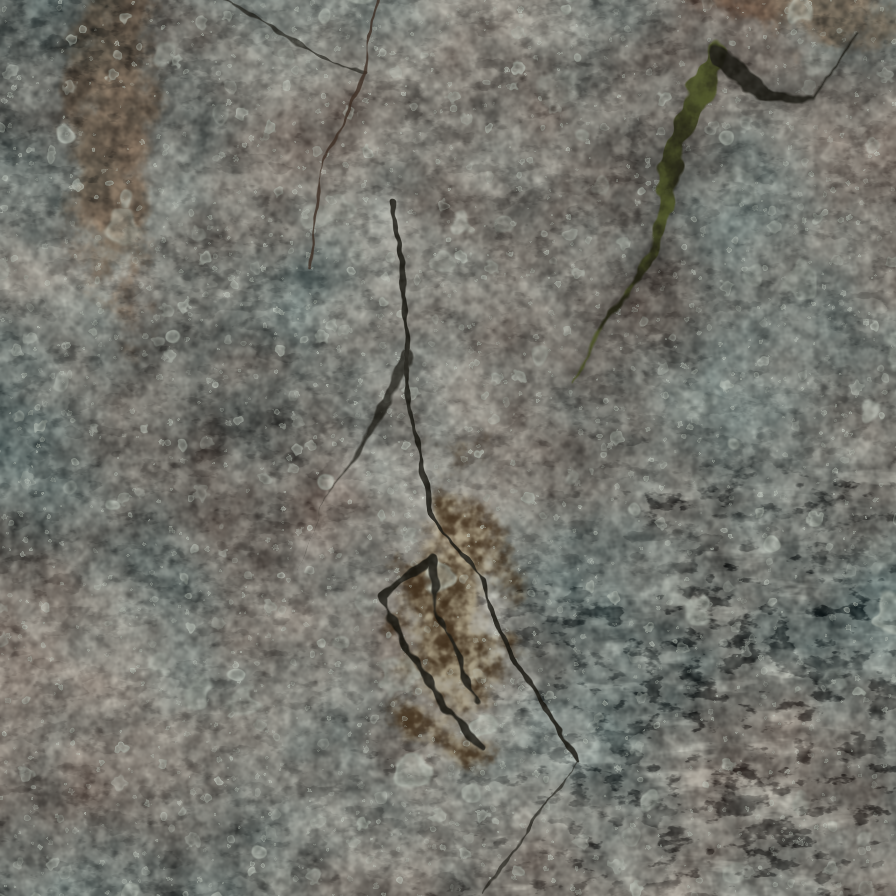
This texture is drawn by a Shadertoy shader. Its source:

```glsl
// Weathered grey rock face: mottled stone with pits, pale lichen and rust,
// split by branching cracks and a mossy ledge. Layered value noise sets the
// stone tone; warped polyline distances draw the cracks.

float hash(vec2 p) {
    vec3 q = fract(vec3(p.xyx) * 0.1031);
    q += dot(q, q.yzx + 33.33);
    return fract((q.x + q.y) * q.z);
}

float noise(vec2 p) {
    vec2 cell = floor(p), f = fract(p);
    f = f * f * (3.0 - 2.0 * f);
    return mix(mix(hash(cell), hash(cell + vec2(1, 0)), f.x),
               mix(hash(cell + vec2(0, 1)), hash(cell + vec2(1, 1)), f.x), f.y);
}

float fbm(vec2 p, int octaves) {
    float sum = 0.0, weight = 0.5, total = 0.0;
    for (int i = 0; i < octaves; i++) {
        sum += weight * noise(p);
        total += weight;
        weight *= 0.55;
        p = mat2(1.6, 1.2, -1.2, 1.6) * p + 17.3;
    }
    return sum / total;
}

float segment(vec2 p, vec2 a, vec2 b) {
    vec2 ab = b - a;
    return length(p - a - ab * clamp(dot(p - a, ab) / dot(ab, ab), 0.0, 1.0));
}

float polyline(vec2 p, vec2 a, vec2 b, vec2 c, vec2 d) {
    return min(segment(p, a, b), min(segment(p, b, c), segment(p, c, d)));
}

// Coverage of a line with the given half width
float stroke(float dist, float width, float blur) {
    return 1.0 - smoothstep(width - blur, width + blur, dist);
}

// Soft elliptical region, broken up by a noise value
float region(vec2 p, vec2 center, vec2 radius, float rough) {
    return 1.0 - smoothstep(0.35, 1.0, length((p - center) / radius) + 1.6 * (rough - 0.5));
}

// Scattered ragged discs, one candidate per cell
float lichen(vec2 p, float scale, float density) {
    vec2 q = p * scale, home = floor(q);
    float cover = 0.0, ragged = noise(q * 5.0 + scale) - 0.5;
    for (int i = 0; i < 9; i++) {
        vec2 id = home + vec2(i % 3 - 1, i / 3 - 1), key = id + scale;
        vec2 center = id + vec2(hash(key), hash(key + 31.7));
        float radius = mix(0.14, 0.4, pow(hash(key + 7.1), 2.0));
        float d = length(q - center) / radius + ragged * 0.9;
        float body = (1.0 - smoothstep(0.75, 1.1, d)) * mix(0.55, 1.0, smoothstep(0.2, 0.8, d));
        body *= step(hash(key + 53.9), density) * mix(0.4, 1.0, hash(key + 11.3));
        cover = max(cover, body);
    }
    return cover;
}

void mainImage(out vec4 fragColor, in vec2 fragCoord) {
    vec2 p = fragCoord / iResolution.y;
    float blur = max(0.7 / iResolution.y, 0.0009);

    // Noise layers, broad to fine
    float broad = fbm(p * 4.0 + 3.0, 5);
    float mottle = fbm(p * 26.0, 5);
    float grain = fbm(p * 125.0, 2);
    float streak = fbm(p * vec2(7, 32) + 9.0, 4);
    float hue = fbm(p * 6.0 + 41.0, 5);
    float ragged = noise(p * 75.0 + 21.0);

    // Stone tone with darker weathered corners
    float tone = 0.468 + 0.27 * (broad - 0.5) + 0.31 * (mottle - 0.5)
               + 0.25 * (grain - 0.5) + 0.16 * (streak - 0.5);
    tone -= 0.08 * region(p, vec2(0.05, 0.97), vec2(0.4, 0.3), broad);
    tone -= 0.06 * region(p, vec2(0.25, 0.04), vec2(0.55, 0.24), broad);
    tone += 0.07 * region(p, vec2(0.87, 0.73), vec2(0.13, 0.24), mottle);

    // Dark pits and pale bands, strongest at lower right
    float weathered = region(p, vec2(0.85, 0.2), vec2(0.38, 0.34), streak);
    float pits = fbm(p * vec2(48, 85) + 5.0, 4) + 0.3 * (streak - 0.5);
    tone -= smoothstep(0.54, 0.68, pits) * mix(0.07, 0.2, weathered);
    tone += 0.13 * weathered * smoothstep(0.5, 0.72, fbm(p * vec2(16, 60) + 77.0, 4));

    vec3 color = tone * vec3(1.0, 1.01, 0.96) + (hue - 0.5) * vec3(0.12, -0.03, -0.07);

    // Rust and earth stains
    float rust = region(p, vec2(0.505, 0.31), vec2(0.075, 0.19), mottle);
    float earth = max(region(p, vec2(0.125, 0.85), vec2(0.06, 0.22), mottle),
                      region(p, vec2(0.91, 1.0), vec2(0.12, 0.06), mottle));
    vec3 ochre = mix(vec3(0.25, 0.17, 0.08), vec3(0.66, 0.61, 0.49),
                     smoothstep(0.3, 0.66, mix(mottle, grain, 0.4)));
    color = mix(color, ochre, 0.75 * rust);
    color *= mix(vec3(1), vec3(1.03, 0.87, 0.75), 0.8 * earth);

    // Lichen in three sizes
    float growth = max(lichen(p, 17.0, 0.22), max(lichen(p, 46.0, 0.2), lichen(p, 110.0, 0.13)));
    color = mix(color, vec3(0.68, 0.71, 0.67) + 0.3 * (grain - 0.5), 0.65 * growth);

    // Crack paths on jittered coordinates
    vec2 w = p + 0.016 * (vec2(fbm(p * 22.0 + 5.0, 4), fbm(p * 22.0 + 55.0, 4)) - 0.5);
    vec2 fork = vec2(0.455, 0.6), joint = vec2(0.482, 0.427), foot = vec2(0.645, 0.152);
    vec2 knot = vec2(0.406, 0.916), chip = vec2(0.427, 0.336), peak = vec2(0.8, 0.94);
    float spine = min(polyline(w, vec2(0.44, 0.775), fork, vec2(0.458, 0.544), joint),
                      polyline(w, joint, vec2(0.534, 0.349), vec2(0.573, 0.264), foot));
    float branch = polyline(w, fork, vec2(0.417, 0.525), vec2(0.365, 0.44), vec2(0.33, 0.36));
    float hairline = polyline(w, vec2(0.423, 1.01), knot, vec2(0.358, 0.805), vec2(0.345, 0.7));
    float spur = min(segment(w, vec2(0.25, 1), knot), segment(w, foot, vec2(0.54, 0)));
    float broken = min(polyline(w, chip, vec2(0.456, 0.271), vec2(0.5, 0.206), vec2(0.54, 0.167)),
                       polyline(w, chip, vec2(0.482, 0.38), vec2(0.485, 0.32), vec2(0.53, 0.22)));
    float ledge = polyline(w, peak, vec2(0.755, 0.83), vec2(0.729, 0.72), vec2(0.638, 0.577));
    float rim = polyline(w, vec2(0.957, 0.961), vec2(0.905, 0.889), vec2(0.853, 0.896), peak);

    // Pale worn edges, then dark openings
    color += 0.09 * exp(-min(spine, branch) / 0.018) * smoothstep(0.3, 0.6, mottle);
    vec3 shadow = vec3(0.13, 0.125, 0.1) + 0.12 * (grain - 0.5);
    float taper = mix(-0.001, 0.009, pow(smoothstep(0.36, 0.6, p.y), 2.0));
    float opening = stroke(spine, 0.0005 + 0.0035 * ragged, blur);
    opening = max(opening, 0.85 * stroke(branch, taper * (0.3 + ragged), 2.0 * blur));
    opening = max(opening, stroke(broken, 0.006 * ragged, 1.5 * blur));
    opening = max(opening, 0.75 * stroke(spur, 0.003 * ragged, blur));
    color = mix(color, shadow, 0.9 * opening);
    color = mix(color, vec3(0.24, 0.18, 0.14), 0.8 * stroke(hairline, 0.0025 * ragged, blur));

    // Mossy ledge with a shaded rim
    float ledgeWidth = mix(0.001, 0.013, smoothstep(0.57, 0.92, p.y));
    float rimWidth = mix(0.011, 0.001, smoothstep(0.8, 0.93, p.x));
    vec3 moss = mix(vec3(0.13, 0.13, 0.07), vec3(0.31, 0.34, 0.16), smoothstep(0.35, 0.7, mottle));
    color *= 1.0 - 0.3 * exp(-min(ledge, rim) / 0.014);
    color = mix(color, moss, 0.9 * stroke(ledge, ledgeWidth * (0.5 + ragged), 2.0 * blur));
    color = mix(color, shadow, 0.9 * stroke(rim, rimWidth * (0.5 + ragged), 2.0 * blur));

    fragColor = vec4(clamp(color, 0.0, 1.0), 1.0);
}
```
